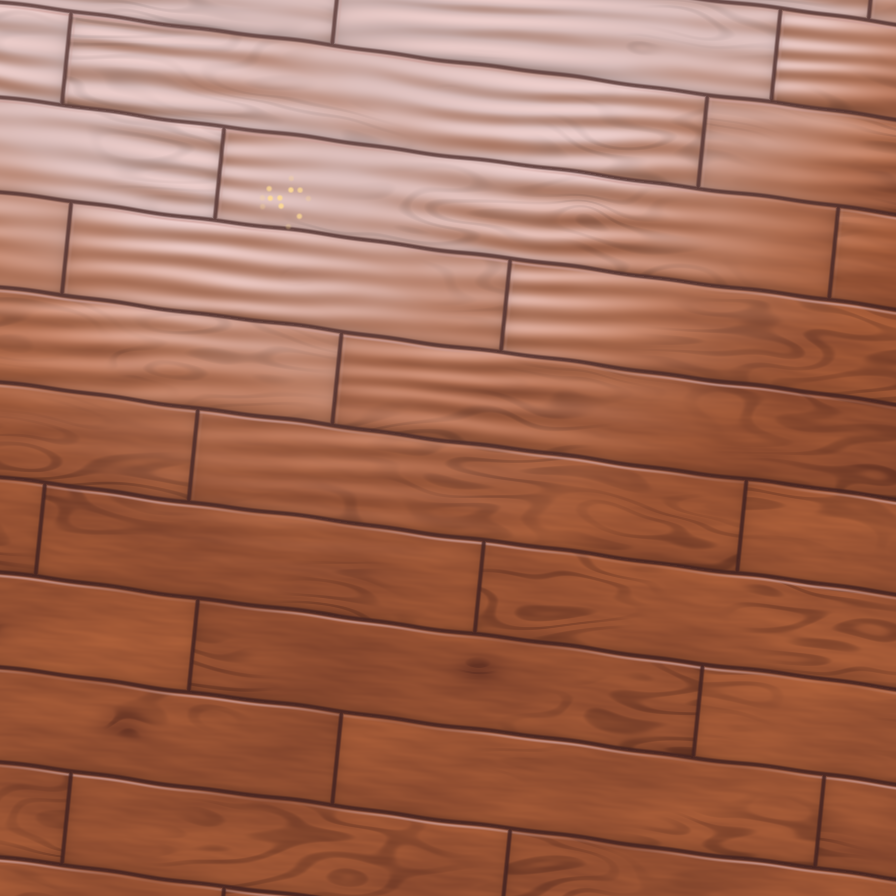
Give the GLSL for this texture, as a Shadertoy shader.

```glsl
// Hand-scraped hardwood floor: slanted rows of staggered planks, each with its
// own tone, ring grain and knot. A pale window sheen falls from the top and
// picks out the scraped ripples; layered sines supply all the variation.

#define ROW_HEIGHT 0.106
#define ROW_START 0.0026
#define SLOPE 0.13
#define JOINT_LEAN 0.1
#define SEAM_WIDTH 0.0022
#define RIPPLE_FREQ 215.0
#define GRAIN_DEPTH 0.30
#define LAMP_POS vec2(0.318, 0.226)

const vec3 DARK_WOOD = vec3(0.45, 0.23, 0.155);
const vec3 AMBER_WOOD = vec3(0.68, 0.375, 0.225);
const vec3 TAN_SHEEN = vec3(0.75, 0.50, 0.39);
const vec3 PALE_SHEEN = vec3(0.85, 0.745, 0.74);
const vec3 SEAM_COLOR = vec3(0.27, 0.14, 0.13);
const vec3 EDGE_COLOR = vec3(0.80, 0.62, 0.60);
const vec3 LAMP_COLOR = vec3(1.0, 0.86, 0.58);
const float PI = 3.14159265;

float hash(vec2 p) {
    return fract(sin(dot(p, vec2(127.1, 311.7))) * 43758.55);
}

// Layered, rotated and bent sines; result lies roughly in -1..1
float waves(vec2 p, int octaves) {
    float sum = 0.0, amp = 0.55;
    for (int i = 0; i < octaves; i++) {
        sum += amp * sin(p.x + 1.6 * sin(p.y));
        p = mat2(0.8, 0.6, -0.6, 0.8) * p * 1.75 + 1.3;
        amp *= 0.55;
    }
    return sum;
}

// Position of a row's first joint: two interleaved stagger rhythms
float firstJoint(float row) {
    float base = mod(row, 4.0) > 2.5 ? 0.376 : 0.145;
    return base - 0.1 * cos(PI * row) * cos(PI * (row - 1.0) / 4.0);
}

// Every third row is short; the others shorten toward the bottom
float plankLength(float row) {
    return 0.49 + (mod(row, 3.0) < 1.5 ? 0.22 * (1.0 - row / 9.0) : 0.0);
}

// Soft-edged line centred on distance zero
float lineMask(float dist, float halfWidth, float soft) {
    return 1.0 - smoothstep(halfWidth - soft, halfWidth + soft, abs(dist));
}

void mainImage(out vec4 fragColor, in vec2 fragCoord) {
    vec2 uv = fragCoord / iResolution.xy;
    vec2 pos = vec2(uv.x, 1.0 - uv.y);
    float soft = max(0.0015, 1.0 / iResolution.y);

    // Plank layout
    float wobble = 0.0007 * sin(pos.x * 23.0) + 0.0005 * sin(pos.x * 61.0);
    float across = pos.y - SLOPE * pos.x - ROW_START + wobble;
    float row = floor(across / ROW_HEIGHT);
    float inRow = across - row * ROW_HEIGHT;
    float along = pos.x + JOINT_LEAN * (inRow - 0.5 * ROW_HEIGHT);
    float len = plankLength(row);
    float slot = (along - firstJoint(row)) / len;
    float inPlank = fract(slot) * len;
    vec2 id = vec2(row, floor(slot));
    float seed = hash(id), seed2 = hash(id + 17.3);

    // Knot: bends the rings and darkens its centre
    vec2 knotPos = vec2(len * (0.2 + 0.6 * seed2), ROW_HEIGHT * (0.3 + 0.4 * seed));
    vec2 toKnot = (vec2(inPlank, inRow) - knotPos) * vec2(0.75, 1.2);
    float knot = step(0.45, seed2) * exp(-dot(toKnot, toKnot) * 2600.0);

    // Wood tone, broad mottling, cathedral rings and fine fibres
    vec2 grainPos = vec2(along, inRow) + seed * 37.0;
    float mottling = waves(grainPos * vec2(11.0, 38.0), 4);
    float rings = sin(12.0 * waves(grainPos * vec2(10.0, 42.0), 3) + 7.0 * knot);
    float fibres = waves(grainPos * vec2(38.0, 260.0), 3);
    float ringZone = smoothstep(-0.2, 0.7, waves(grainPos.yx * vec2(14.0, 9.0), 2) + knot);
    float tone = 0.64 + 0.30 * (seed - 0.5) + 0.20 * mottling + 0.10 * fibres;
    tone -= GRAIN_DEPTH * ringZone * smoothstep(0.1, 0.95, rings) + 0.45 * knot;
    vec3 color = mix(DARK_WOOD, AMBER_WOOD, clamp(tone, -0.15, 1.1));

    // Window sheen, broken up by the scraped ripples
    float offCentre = pos.x - 0.38;
    float reach = pos.y + 0.85 * offCentre * offCentre;
    float gloss = 1.0 - smoothstep(0.02, 0.78, reach);
    float bend = 2.4 * waves(vec2(pos.x * 6.0 + seed * 20.0, inRow * 18.0), 3);
    float ripple = sin(RIPPLE_FREQ * (pos.y - 0.08 * pos.x) + bend + seed * 6.0);
    ripple *= 0.65 + 0.35 * sin(pos.x * 13.0 + seed2 * 9.0);
    float sheen = gloss * (0.98 + 0.26 * ripple + 0.12 * mottling + 0.2 * (seed - 0.5));
    color = mix(color, TAN_SHEEN, 0.8 * smoothstep(0.02, 0.5, sheen));
    color = mix(color, PALE_SHEEN, 0.95 * smoothstep(0.3, 1.0, sheen));
    color *= 1.0 + 0.10 * ripple * smoothstep(0.0, 0.5, gloss) - 0.07 * ringZone * max(rings, 0.0);

    // Bevels: lit upper edge, shaded lower edge, then the dark seams
    float below = ROW_HEIGHT - inRow;
    float rowDist = min(inRow, below);
    float jointDist = min(inPlank, len - inPlank);
    color *= 1.0 - 0.22 * exp(-below * 170.0) - 0.12 * exp(-jointDist * 160.0);
    float edgeWear = 0.45 + 0.3 * sin(pos.x * 17.0 + row * 2.3);
    color = mix(color, EDGE_COLOR, edgeWear * lineMask(inRow - 0.0042, 0.0013, soft));
    color = mix(color, EDGE_COLOR, 0.35 * gloss * lineMask(inPlank - 0.0045, 0.0012, soft));
    float seam = max(lineMask(rowDist, SEAM_WIDTH, soft), lineMask(jointDist, SEAM_WIDTH, soft));
    color = mix(color, SEAM_COLOR + 0.12 * gloss, 0.88 * seam);

    // Lamp reflection: a small cluster of jittered sparks
    vec2 cell = (pos - LAMP_POS) / 0.0105;
    vec2 sparkId = floor(cell);
    vec2 jitter = 0.3 + 0.4 * vec2(hash(sparkId), hash(sparkId + 5.7));
    float spark = 1.0 - smoothstep(0.12, 0.42, length(fract(cell) - jitter));
    spark *= step(0.3, hash(sparkId + 9.1)) * (1.0 - smoothstep(1.8, 3.0, length(sparkId + 0.5)));
    color = mix(color, LAMP_COLOR, 0.9 * spark);

    fragColor = vec4(clamp(color, 0.0, 1.0), 1.0);
}
```
